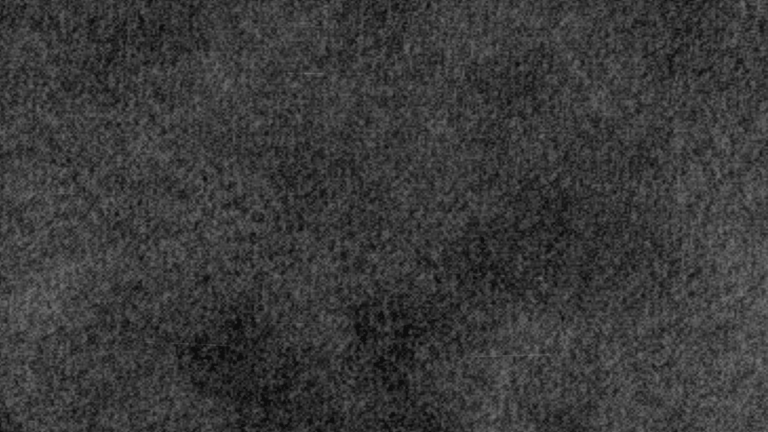
Give the GLSL for this texture, as a WebGL 1 fragment shader.

```glsl
precision highp float;

uniform vec2 u_resolution;

// Tones
const float BASE_GREY = 0.204;
const float CLOUD_CONTRAST = 0.27;
const float EDGE_LIFT = 0.03;
// Grain: cells per canvas height, and contrast
const float FINE_FREQ = 205.0;
const float FINE_CONTRAST = 0.175;
const float RELIEF_FREQ = 105.0;
const float RELIEF_CONTRAST = 0.095;
const float MOTTLE_FREQ = 42.0;
const float MOTTLE_CONTRAST = 0.065;
const float PIT_DEPTH = 0.07;
// Marks
const int SCRATCHES = 16;
const float SCRATCH_WIDTH = 0.0012;
const float SCRATCH_LIGHT = 0.10;
const int DRIPS = 9;
const float DRIP_WIDTH = 0.006;
const float DRIP_LIGHT = 0.07;

float hash(vec2 p) {
  return fract(sin(dot(p, vec2(127.1, 311.7))) * 43758.5453);
}

float noise(vec2 p) {
  vec2 cell = floor(p);
  vec2 f = fract(p);
  f = f * f * (3.0 - 2.0 * f);
  float low = mix(hash(cell), hash(cell + vec2(1.0, 0.0)), f.x);
  float high = mix(hash(cell + vec2(0.0, 1.0)), hash(cell + 1.0), f.x);
  return mix(low, high, f.y);
}

// Signed noise around zero
float grain(vec2 p) {
  return noise(p) - 0.5;
}

mat2 rotation(float angle) {
  float c = cos(angle);
  float s = sin(angle);
  return mat2(c, -s, s, c);
}

float clouds(vec2 p) {
  float sum = 0.0;
  float total = 0.0;
  float weight = 1.0;
  for (int i = 0; i < 5; i++) {
    sum += weight * grain(p);
    total += weight;
    p = rotation(0.6) * p * 2.1 + 17.3;
    weight *= 0.6;
  }
  return sum / total;
}

// Thin, broken, nearly level lines
float scratches(vec2 p, float aspect, float pixel) {
  float light = 0.0;
  for (int i = 0; i < SCRATCHES; i++) {
    float id = float(i);
    float across = hash(vec2(id, 1.0));
    vec2 start = vec2(across * across * aspect * 0.8, hash(vec2(id, 2.0)));
    float span = mix(0.08, 0.32, hash(vec2(id, 3.0)));
    vec2 q = rotation(mix(-0.09, 0.03, hash(vec2(id, 4.0)))) * (p - start);
    float line = 1.0 - smoothstep(0.0, SCRATCH_WIDTH + pixel, abs(q.y));
    float ends = smoothstep(0.0, 0.05, q.x) * (1.0 - smoothstep(span - 0.06, span, q.x));
    float wear = smoothstep(0.25, 0.7, noise(vec2(q.x * 45.0, id * 7.0)));
    light += line * ends * wear * mix(0.4, 1.0, hash(vec2(id, 5.0)));
  }
  return light;
}

// Wavering vertical runs near the upper right
float drips(vec2 p, float aspect, float pixel) {
  float light = 0.0;
  for (int i = 0; i < DRIPS; i++) {
    float id = float(i) + 30.0;
    float x = aspect * mix(0.78, 0.99, hash(vec2(id, 1.0)));
    float top = mix(0.66, 0.92, hash(vec2(id, 2.0)));
    float bottom = top - mix(0.15, 0.38, hash(vec2(id, 3.0)));
    x += 0.03 * grain(vec2(p.y * 9.0, id)) + 0.012 * grain(vec2(p.y * 40.0, id));
    float line = 1.0 - smoothstep(0.0, DRIP_WIDTH + pixel, abs(p.x - x));
    float ends = smoothstep(bottom, bottom + 0.04, p.y) * (1.0 - smoothstep(top - 0.1, top, p.y));
    light += line * ends * noise(vec2(p.y * 25.0, id * 3.0));
  }
  return light;
}

void main() {
  float pixel = 1.0 / u_resolution.y;
  float aspect = u_resolution.x * pixel;
  vec2 p = gl_FragCoord.xy * pixel;

  // Broad worn patches, lighter towards the sides
  float patches = clouds(p * 2.6 + 4.7);
  float side = abs(2.0 * p.x / aspect - 1.0);
  float grey = BASE_GREY + CLOUD_CONTRAST * patches;
  grey += EDGE_LIFT * (smoothstep(0.65, 1.0, side) - 0.2);

  // Gritty surface, lit from the upper left
  vec2 r = rotation(0.5) * p * RELIEF_FREQ;
  float relief = noise(r) - noise(r + vec2(0.6, -0.6));
  grey += FINE_CONTRAST * grain(p * FINE_FREQ);
  grey += RELIEF_CONTRAST * (relief + grain(r * 0.83 + 51.0));
  grey += MOTTLE_CONTRAST * grain(p * MOTTLE_FREQ);

  // Dark pits gather in the darker patches
  float pits = smoothstep(0.62, 0.85, noise(p * 70.0 + 9.0));
  grey -= PIT_DEPTH * pits * smoothstep(0.0, -0.15, -abs(min(patches, 0.0)) * 1.0 + 0.0);

  grey += SCRATCH_LIGHT * scratches(p, aspect, pixel);
  grey += DRIP_LIGHT * drips(p, aspect, pixel);

  gl_FragColor = vec4(vec3(clamp(grey, 0.05, 0.5)), 1.0);
}
```
